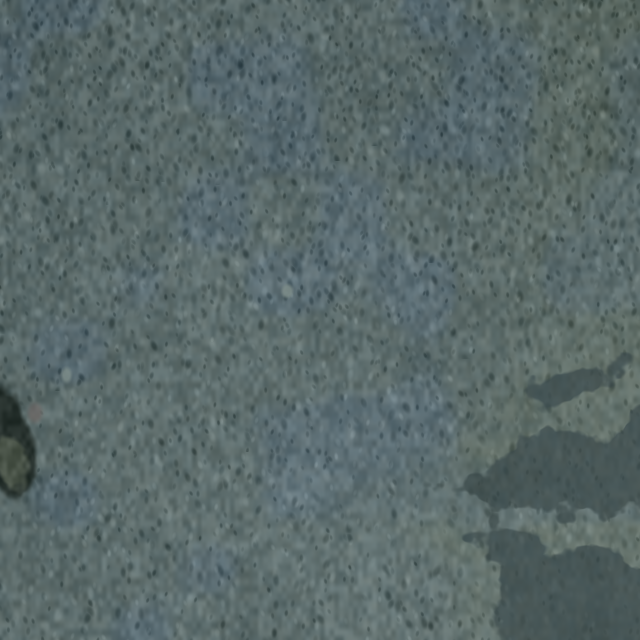
Write a WebGL 1 fragment shader that draws this texture.

```glsl
precision highp float;
// Worn grey-green stone floor: soft upright grains over mottled noise,
// with ragged damp patches at the lower right and a dark chip at the left.
// Grains are jittered ellipses on a grid; patches are noise-warped ellipses.

uniform vec2 u_resolution;

#define STONE vec3(0.366, 0.427, 0.425)
#define DAMP vec3(0.277, 0.335, 0.335)
#define CHIP vec3(0.150, 0.190, 0.175)
#define PALE vec3(0.500, 0.560, 0.545)
#define DARK_CELLS vec2(72.0, 62.0)
#define LIGHT_CELLS vec2(60.0, 50.0)
#define MOTTLE 0.105
#define DARK_DEPTH 0.115
#define LIGHT_LIFT 0.070
#define RAGGED 0.085
#define EDGE 0.004

float hash(vec2 p) {
  vec3 q = fract(p.xyx * 0.1031);
  q += dot(q, q.yzx + 33.33);
  return fract((q.x + q.y) * q.z);
}

float noise(vec2 p) {
  vec2 i = floor(p), f = fract(p);
  f = f * f * (3.0 - 2.0 * f);
  return mix(mix(hash(i), hash(i + vec2(1, 0)), f.x),
             mix(hash(i + vec2(0, 1)), hash(i + vec2(1, 1)), f.x), f.y);
}

float fbm(vec2 p) {
  float sum = 0.0, amp = 0.5;
  for (int i = 0; i < 4; i++) {
    sum += amp * noise(p);
    p = p * 2.03 + 17.3;
    amp *= 0.5;
  }
  return sum / 0.9375;
}

vec2 turn(vec2 p, float a) {
  float c = cos(a), s = sin(a);
  return vec2(c * p.x + s * p.y, c * p.y - s * p.x);
}

// Approximate signed distance, positive inside the ellipse
float ellipse(vec2 p, vec2 centre, vec2 radii, float tilt) {
  return (1.0 - length(turn(p - centre, tilt) / radii)) * min(radii.x, radii.y);
}

// Soft scattered grains; density is the share of occupied cells
float grains(vec2 p, float density, float seed) {
  vec2 cell = floor(p);
  float cover = 0.0;
  for (int y = -1; y <= 1; y++) {
    for (int x = -1; x <= 1; x++) {
      vec2 id = cell + vec2(x, y);
      vec2 key = id + seed;
      vec2 centre = id + vec2(hash(key + 3.7), hash(key + 41.3));
      float size = mix(0.22, 0.52, pow(hash(key + 71.9), 2.0));
      vec2 d = turn(p - centre, (hash(key + 97.1) - 0.4) * 1.3);
      float r = length(d / vec2(0.8, 1.25)) / size;
      float strength = 0.35 + 0.65 * hash(key + 127.7);
      float present = step(hash(key + 11.1), density);
      cover = max(cover, present * strength * smoothstep(1.3, 0.25, r));
    }
  }
  return cover;
}

void main() {
  vec2 uv = gl_FragCoord.xy / u_resolution;
  float ragged = (fbm(uv * 17.0 + 5.0) - 0.5) * RAGGED;

  // Damp patches and the paler, warmer ground around them
  float field = ellipse(uv, vec2(0.93, 0.265), vec2(0.215, 0.066), 0.12);
  field = max(field, ellipse(uv, vec2(0.79, 0.160), vec2(0.075, 0.034), -0.25));
  field = max(field, ellipse(uv, vec2(0.94, 0.020), vec2(0.180, 0.120), -0.25));
  field = max(field, ellipse(uv, vec2(0.91, 0.405), vec2(0.075, 0.025), 0.40));
  float damp = smoothstep(-EDGE, EDGE, field + ragged);
  float halo = smoothstep(-0.06, 0.0, field);

  // Broad tone and colour drift
  vec3 col = STONE + (fbm(uv * 5.0 + 31.0) - 0.5) * 0.045;
  col += 0.022 * smoothstep(0.35, 0.0, abs(uv.y - 0.15)) * smoothstep(0.3, 0.6, uv.x);
  col -= 0.022 * smoothstep(0.55, 1.0, uv.y) + 0.015 * smoothstep(0.25, 0.0, uv.x);
  col += vec3(-0.012, -0.004, 0.022) * smoothstep(0.5, 0.75, noise(uv * 9.0 + 60.0));
  col += vec3(0.010, 0.004, -0.020) * max(smoothstep(0.65, 1.0, uv.x), halo);
  col = mix(col, DAMP + (fbm(uv * 12.0) - 0.5) * 0.03, damp);

  // Fine upright mottling, then dark and light grains
  float texture_gain = mix(1.0, 0.4, damp) * mix(1.0, 0.8, halo);
  float mottle = noise(uv * vec2(135.0, 88.0)) - 0.5;
  mottle += 0.45 * (noise(uv * vec2(62.0, 48.0) + 9.0) - 0.5);
  float density = mix(0.28, 0.62, smoothstep(0.15, 0.9, uv.y));
  float dark = grains(uv * DARK_CELLS, density, 0.0);
  float light = grains(uv * LIGHT_CELLS, 0.30, 211.0);
  col += texture_gain * (mottle * MOTTLE - dark * DARK_DEPTH + light * LIGHT_LIFT);
  col.rb += vec2(0.012, -0.012) * (noise(uv * 75.0 + 80.0) - 0.5);

  // Chip at the left edge with a pale worn core, and a few stray pebbles
  float chip = ellipse(uv, vec2(0.008, 0.305), vec2(0.042, 0.090), 0.12) + ragged * 0.35;
  float core = ellipse(uv, vec2(0.014, 0.272), vec2(0.020, 0.042), 0.20) + ragged * 0.6;
  col = mix(col, CHIP + mottle * 0.09, smoothstep(-0.005, 0.006, chip));
  col = mix(col, STONE * vec3(0.92, 0.88, 0.76) + mottle * 0.12, 0.8 * smoothstep(-0.004, 0.008, core));
  float pebble = max(ellipse(uv, vec2(0.449, 0.545), vec2(0.009, 0.011), 0.0),
                     ellipse(uv, vec2(0.104, 0.414), vec2(0.008, 0.012), 0.0));
  col = mix(col, PALE, 0.8 * smoothstep(-0.003, 0.004, pebble));
  float rust = ellipse(uv, vec2(0.055, 0.355), vec2(0.012, 0.016), 0.0);
  col = mix(col, vec3(0.43, 0.39, 0.38), 0.6 * smoothstep(-0.004, 0.006, rust));

  gl_FragColor = vec4(col, 1.0);
}
```
